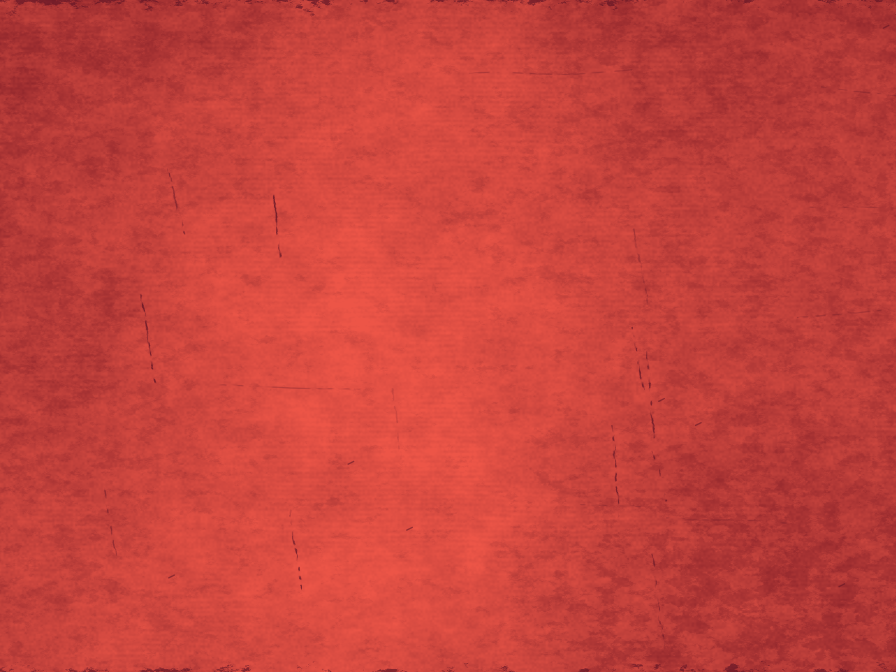
Reproduce this texture procedurally as a Shadertoy shader.

```glsl
// Worn red book cloth: a soft central glow over darker, blotchy sides.
// Layered noise gives stains, fine dirt, horizontal weave and grain;
// segment distances give faint, broken scratches and creases.

const vec3 INK    = vec3(0.36, 0.07, 0.14);
const vec3 SHADE  = vec3(0.55, 0.14, 0.165);
const vec3 CLOTH  = vec3(0.75, 0.25, 0.23);
const vec3 BRIGHT = vec3(0.93, 0.335, 0.28);
const vec2 GLOW_CENTRE = vec2(0.45, 0.42);
const float GLOW_PEAK    = 0.91;
const float GLOW_FALLOFF = 0.48;
const float CLOUD_AMOUNT  = 0.28;
const float MOTTLE_AMOUNT = 0.34;
const float DIRT_AMOUNT   = 0.13;
const float GRAIN_AMOUNT  = 0.15;
const float STREAK_AMOUNT = 0.10;
const float WEAVE_LINES   = 135.0;
const float WEAVE_AMOUNT  = 0.026;
const int SCRATCHES = 12;
const int HAIRLINES = 7;

float hash(vec2 p) {
    vec3 q = fract(p.xyx * 0.1031);
    q += dot(q, q.yzx + 33.33);
    return fract((q.x + q.y) * q.z);
}

float noise(vec2 p) {
    vec2 i = floor(p), f = fract(p);
    f = f * f * (3.0 - 2.0 * f);
    return mix(mix(hash(i), hash(i + vec2(1, 0)), f.x),
               mix(hash(i + vec2(0, 1)), hash(i + vec2(1, 1)), f.x), f.y);
}

// Octaves stay axis-aligned so that stretched features keep their direction
float fbm(vec2 p) {
    float sum = 0.0, amp = 0.5;
    for (int i = 0; i < 5; i++) {
        sum += amp * noise(p);
        p = p * 2.03 + 17.3;
        amp *= 0.66;
    }
    return sum / 1.286;
}

// Thin soft line from a to b
float stroke(vec2 p, vec2 a, vec2 b, float width) {
    vec2 ab = b - a;
    float along = clamp(dot(p - a, ab) / dot(ab, ab), 0.0, 1.0);
    float d = length(p - a - ab * along);
    return 1.0 - smoothstep(0.0, width, d);
}

// Steep broken scratches, leaning left at the top, most on the right
float scratches(vec2 p, float aspect) {
    float ink = 0.0;
    vec2 wobbled = p + vec2(0.007 * (fbm(p * 50.0) - 0.5), 0.0);
    float gaps = smoothstep(0.3, 0.8, noise(p * vec2(230.0, 150.0)));
    for (int i = 0; i < SCRATCHES; i++) {
        float k = float(i);
        float across = hash(vec2(k, 3.3));
        float x = i % 2 == 0 ? 0.68 + 0.09 * across : 0.1 + 0.4 * across;
        vec2 top = vec2(x * aspect, 0.18 + 0.62 * fract(k * 0.618 + 0.3));
        vec2 run = vec2(0.008 + 0.018 * hash(vec2(k, 9.1)), -0.07 - 0.08 * hash(vec2(k, 2.3)));
        float strength = mix(0.2, 0.8, hash(vec2(k, 6.4)));
        ink = max(ink, strength * gaps * stroke(wobbled, top, top + run, 0.0024));
    }
    return ink;
}

// Faint, nearly level creases and a few short nicks
float hairlines(vec2 p, float aspect) {
    float ink = 0.0;
    float gaps = smoothstep(0.35, 0.8, noise(p * vec2(120.0, 160.0) + 8.0));
    for (int i = 0; i < HAIRLINES; i++) {
        float k = float(i) + 30.0;
        vec2 a = vec2(hash(vec2(k, 1.2)) * aspect, 0.1 + 0.8 * hash(vec2(k, 5.8)));
        vec2 run = vec2(0.12 + 0.16 * hash(vec2(k, 8.3)), 0.035 * (hash(vec2(k, 3.9)) - 0.5));
        vec2 bent = p + vec2(0.0, 0.015 * noise(p * 7.0 + k));
        ink = max(ink, 0.28 * gaps * stroke(bent, a, a + run, 0.002));
        vec2 nick = vec2(hash(vec2(k, 7.7)) * aspect, hash(vec2(k, 2.6)));
        ink = max(ink, 0.55 * stroke(p, nick, nick + vec2(0.008, 0.004), 0.002));
    }
    return ink;
}

void mainImage(out vec4 fragColor, in vec2 fragCoord) {
    vec2 uv = fragCoord / iResolution.xy;
    float aspect = iResolution.x / iResolution.y;
    vec2 p = fragCoord / iResolution.y;

    // Broad light: tall central glow, paler right margin and lower left
    vec2 offset = (uv - GLOW_CENTRE) * vec2(1.55, 0.75);
    offset += 0.16 * (vec2(fbm(p * 3.0), fbm(p * 3.0 + 40.0)) - 0.5);
    float tone = GLOW_PEAK - GLOW_FALLOFF * smoothstep(0.02, 0.8, length(offset));
    vec2 margin = (uv - vec2(0.95, 0.6)) * vec2(7.0, 3.0);
    tone += 0.10 * exp(-dot(margin, margin));
    tone += 0.10 * (1.0 - smoothstep(0.0, 0.4, length(uv - vec2(0.12, 0.08))));
    tone -= 0.06 * smoothstep(0.85, 1.0, uv.y);
    float band = (uv.x - 0.68) / 0.09;
    tone -= 0.05 * exp(-band * band);

    // Stains, heaviest in the lower right
    float lowerRight = smoothstep(0.5, 0.72, uv.x) * (1.0 - smoothstep(0.08, 0.4, uv.y));
    float clouds = fbm(p * vec2(6.0, 7.0) + 11.0);
    float mottle = fbm(p * vec2(24.0, 31.0) + 5.0);
    tone += CLOUD_AMOUNT * (clouds - 0.5) + MOTTLE_AMOUNT * (mottle - 0.5);

    // Fine dirt gathers where the cloth is already dark
    float dirt = fbm(p * vec2(42.0, 75.0) + 90.0);
    float gather = 0.4 * (0.62 - tone) + 0.05 * lowerRight;
    tone -= DIRT_AMOUNT * (1.0 + 0.5 * lowerRight) * smoothstep(0.5, 0.68, dirt + gather);

    // Upright scuffs, woven threads and fine grain
    tone += 0.08 * (noise(p * vec2(95.0, 12.0) + 31.0) - 0.5) * noise(p * 8.0 + 3.0);
    float threadShift = 0.8 * noise(p * vec2(6.0, 20.0));
    float threads = sin(6.2832 * (p.y * WEAVE_LINES + threadShift));
    tone += WEAVE_AMOUNT * threads * smoothstep(0.3, 0.7, noise(p * 9.0 + 60.0));
    tone += STREAK_AMOUNT * (noise(p * vec2(60.0, 210.0)) - 0.5);
    tone += GRAIN_AMOUNT * (noise(p * 290.0) - 0.5) * mix(1.0, 0.6, smoothstep(0.6, 0.95, tone));

    // Dark marks and thin, sparsely soiled long edges
    float ink = max(scratches(p, aspect), hairlines(p, aspect));
    float edge = min(uv.y, 1.0 - uv.y);
    float soil = fbm(p * vec2(45.0, 80.0) + 70.0) + 0.06 * (1.0 - 1.5 * uv.x) * uv.y;
    ink = max(ink, 0.65 * smoothstep(0.52, 0.68, soil - 13.0 * max(edge - 0.002, 0.0)));

    vec3 colour = mix(SHADE, CLOTH, clamp(tone / 0.53, -0.3, 1.0));
    colour = mix(colour, BRIGHT, clamp((tone - 0.53) / 0.47, 0.0, 1.0));
    fragColor = vec4(mix(colour, INK, ink), 1.0);
}
```
